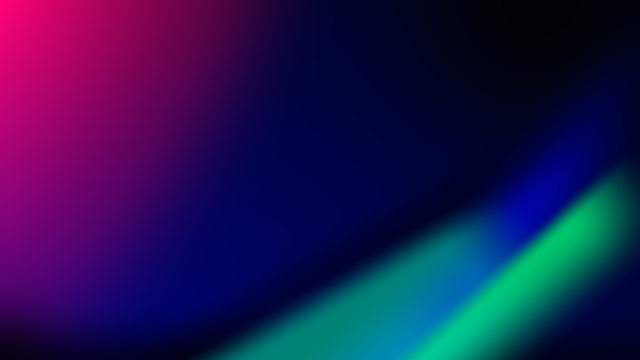
This background is drawn by a WebGL 1 fragment shader. Its source:

```glsl
precision highp float;

uniform vec2 u_resolution;

// Coordinates along (x) and across (y) a beam that starts at origin
vec2 beamSpace(vec2 p, vec2 origin, vec2 dir) {
    vec2 d = normalize(dir);
    p -= origin;
    return vec2(dot(p, d), dot(p, vec2(-d.y, d.x)));
}

float fall(float start, float end, float x) {
    return 1.0 - smoothstep(start, end, x);
}

float bell(float x, float width) {
    return exp(-x * x / (width * width));
}

// Deep blue field with darker corners and bottom edge
vec3 nightField(vec2 p) {
    float blue = max(0.52 - 0.14 * p.x - 0.2 * p.y, 0.0);
    blue *= 1.0 - 0.85 * bell(length(p - vec2(1.48, 0.98)), 0.35);
    return vec3(0.0, 0.012, blue);
}

// Magenta light spreading from the upper left corner
vec3 magentaGlow(vec2 p) {
    vec2 q = pow(max(vec2(p.x, 0.7 * (1.0 - p.y)), 0.0), vec2(1.3));
    float reach = pow(q.x + q.y, 1.0 / 1.3);
    float red = pow(max(1.0 - reach, 0.0), 1.2) * fall(0.6, 1.0, reach);
    return vec3(red, 0.0, 0.14 * red * red);
}

void main() {
    vec2 p = gl_FragCoord.xy / u_resolution.y;
    vec2 tealBeam = beamSpace(p, vec2(0.579, 0.0), vec2(0.871, 0.491));
    vec2 greenBeam = beamSpace(p, vec2(1.204, 0.028), vec2(0.74, 0.673));
    vec2 blueBeam = beamSpace(p, vec2(1.435, 0.375), vec2(0.615, 0.789));

    // Background and its shaded edges
    vec3 color = nightField(p) + magentaGlow(p);
    color *= mix(0.25, 1.0, smoothstep(-0.05, 0.17, p.y));
    color *= 1.0 - 0.6 * bell(length(p), 0.17);
    color *= 1.0 - 0.42 * bell(tealBeam.y - 0.04, 0.075);

    // Blue streak on the right
    float streak = bell(blueBeam.y, 0.1) * smoothstep(-0.25, 0.05, blueBeam.x);
    color.b += 0.45 * streak * fall(0.0, 0.75, blueBeam.x);

    // Wide teal beam, turning blue towards the green one
    vec3 teal = mix(vec3(0.0, 0.4, 0.72), vec3(0.0, 0.51, 0.46),
                    smoothstep(0.04, 0.24, greenBeam.y));
    teal.g += 0.14 * fall(-0.1, 0.2, greenBeam.x) * fall(0.05, 0.25, greenBeam.y);
    float tealMask = fall(-0.065, 0.045, tealBeam.y)
                   * fall(0.2, 0.47, greenBeam.x)
                   * smoothstep(-0.06, 0.05, greenBeam.y);
    color = mix(color, teal, tealMask);

    // Bright green beam with a sharp upper side and a soft lower side
    vec3 green = mix(vec3(0.0, 0.78, 0.58), vec3(0.0, 0.77, 0.42),
                     smoothstep(0.0, 0.45, greenBeam.x));
    float greenMask = smoothstep(-0.23, 0.0, greenBeam.y)
                    * fall(0.0, 0.065, greenBeam.y)
                    * fall(0.5, 0.8, greenBeam.x);
    color = mix(color, green, greenMask);

    gl_FragColor = vec4(clamp(color, 0.0, 1.0), 1.0);
}
```
